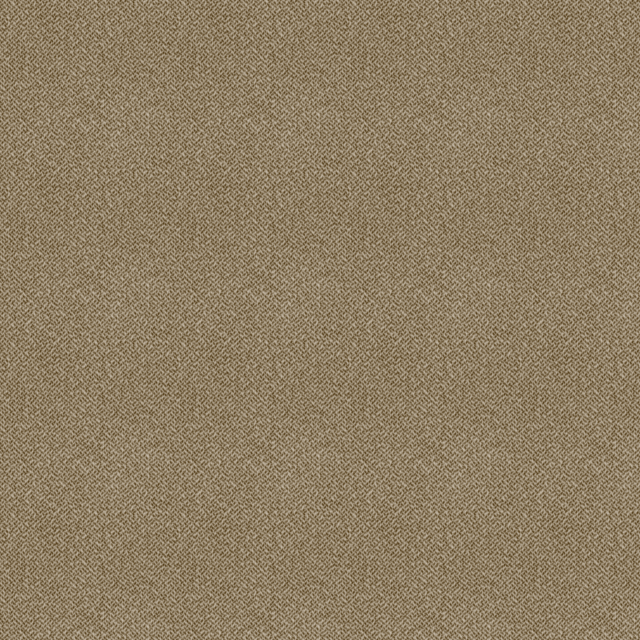
Give the GLSL for this texture, as a Shadertoy shader.

```glsl
// Fine tan woven cloth: short dark diagonal gaps between pale threads, in a tile repeating 3.75 times each way.
const float TAU = 6.2831853;
const float STITCHES = 36.0;   // stitches along one side of the tile
const float TILES = 3.75;      // tiles along one side of the canvas

vec3 hash3(vec2 cell) {
    vec3 q = fract(cell.xyx * vec3(0.1031, 0.1030, 0.0973));
    q += dot(q, q.yxz + 33.33);
    return fract((q.xxy + q.yxx) * q.zyx);
}

// Thread tone at p, where one unit is one stitch
float weave(vec2 p) {
    vec2 q = vec2(p.x + p.y, p.x - p.y);   // diagonal lattice
    vec2 base = floor(q);
    float gap = 0.0, detail = 0.0;
    for (int j = -1; j <= 1; j++)
    for (int i = -1; i <= 1; i++) {
        vec2 cell = base + vec2(i, j);
        vec2 id = mod(vec2(cell.x + cell.y, cell.x - cell.y), 2.0 * STITCHES);
        vec3 rnd = hash3(id + 7.0);
        vec2 d = q - cell - 0.5 - 0.38 * (rnd.xy - 0.5);

        // Gaps lie along either diagonal in turn, with some flipped
        bool turned = (mod(id.x, 2.0) < 0.5) != (rnd.z < 0.2);
        if (turned) d = d.yx;

        float strength = 0.74 + 0.26 * fract(rnd.z * 7.3);
        float dash = strength * exp(-2.2 * d.x * d.x - 7.0 * d.y * d.y);
        if (dash > gap) {
            gap = dash;
            detail = 0.11 * sin(5.0 * d.x + 7.0 * d.y + TAU * rnd.x);
        }
    }
    return 0.96 - 0.98 * gap + detail;
}

// Faint light and dark bands shared by every tile
float mottle(vec2 p) {
    vec2 a = TAU * p / STITCHES;
    return 0.012 * cos(a.y - 4.7) - 0.008 * cos(a.x - 1.0)
         + 0.007 * sin(2.0 * a.x + a.y) + 0.007 * sin(3.0 * a.y - 2.0 * a.x);
}

void mainImage(out vec4 fragColor, in vec2 fragCoord) {
    float tone = 0.0;
    // Average four samples per pixel for smooth edges
    for (int k = 0; k < 4; k++) {
        vec2 offset = vec2(k % 2, k / 2) * 0.5 - 0.25;
        vec2 uv = (fragCoord + offset) / iResolution.xy;
        vec2 p = vec2(uv.x, 1.0 - uv.y) * STITCHES * TILES;
        tone += 0.25 * (weave(p) + mottle(p));
    }

    vec3 gapBrown = vec3(0.35, 0.264, 0.124);
    vec3 threadCream = vec3(0.77, 0.725, 0.655);
    fragColor = vec4(mix(gapBrown, threadCream, clamp(tone, 0.0, 1.0)), 1.0);
}
```
